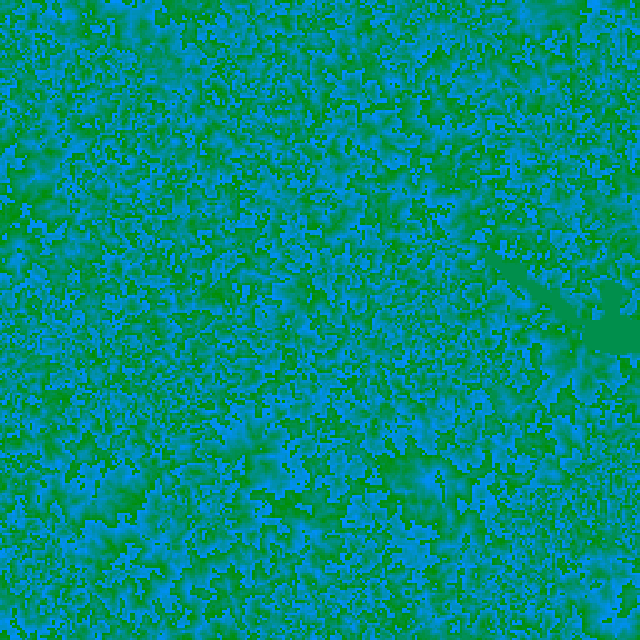
Give the GLSL for this texture, as a WebGL 1 fragment shader.

```glsl
precision highp float;
// Eroded terrain heights, wrapped into a repeating green to blue ramp, with a flat lake.
uniform vec2 u_resolution;

#define GRID 256.0          // height samples across the canvas
#define HILL_FREQ 5.0       // broad hills across the canvas
#define HILL_HEIGHT 2.3     // colour cycles per hill
#define GULLY_FREQ 19.0     // largest gullies across the canvas
#define GULLY_DEPTH 0.55    // colour cycles per gully
#define GRAIN_FREQ 95.0
#define GRAIN_HEIGHT 0.38
#define LAKE_LEVEL 0.30     // position of the lake on the ramp
#define LOW_COLOR vec3(0.0, 0.56, 0.0)
#define HIGH_COLOR vec3(0.0, 0.56, 1.0)

const float TAU = 6.2831853;

vec2 hash22(vec2 p) {
  vec3 q = fract(p.xyx * vec3(0.1031, 0.1030, 0.0973));
  q += dot(q, q.yzx + 33.33);
  return fract((q.xx + q.yz) * q.zy);
}

vec2 cornerGradient(vec2 cell) {
  return hash22(cell + 71.0) * 2.0 - 1.0;
}

// Gradient noise: x is the value, yz its slope.
vec3 noiseSlope(vec2 p) {
  vec2 i = floor(p), f = fract(p);
  vec2 u = f * f * f * (f * (f * 6.0 - 15.0) + 10.0);
  vec2 du = 30.0 * f * f * (f * (f - 2.0) + 1.0);
  vec2 ga = cornerGradient(i);
  vec2 gb = cornerGradient(i + vec2(1.0, 0.0));
  vec2 gc = cornerGradient(i + vec2(0.0, 1.0));
  vec2 gd = cornerGradient(i + 1.0);
  float a = dot(ga, f);
  float b = dot(gb, f - vec2(1.0, 0.0));
  float c = dot(gc, f - vec2(0.0, 1.0));
  float d = dot(gd, f - 1.0);
  float k = a - b - c + d;
  float value = a + u.x * (b - a) + u.y * (c - a) + u.x * u.y * k;
  vec2 slope = mix(mix(ga, gb, u.x), mix(gc, gd, u.x), u.y)
             + du * (vec2(b, c) - a + u.yx * k);
  return vec3(value, slope);
}

// Waves running across 'dir', blended between jittered cells.
vec3 gullies(vec2 p, vec2 dir) {
  vec2 i = floor(p), f = fract(p);
  vec3 sum = vec3(0.0);
  float total = 0.0;
  for (int y = -1; y <= 1; y++) {
    for (int x = -1; x <= 1; x++) {
      vec2 g = vec2(float(x), float(y));
      vec2 d = f - g - hash22(i + g + 19.0);
      float weight = exp(-3.0 * dot(d, d));
      float phase = dot(d, dir) * TAU;
      sum += weight * vec3(cos(phase), -sin(phase) * TAU * dir);
      total += weight;
    }
  }
  return sum / total;
}

// Hills, then branching gullies that follow the slope, then grain.
float terrain(vec2 p) {
  vec3 land = vec3(0.0);
  float freq = HILL_FREQ, amp = HILL_HEIGHT;
  for (int i = 0; i < 3; i++) {
    land += noiseSlope(p * freq + 13.7 * float(i)) * amp * vec3(1.0, freq, freq);
    freq *= 2.0;
    amp *= 0.45;
  }
  float relief = clamp(1.0 + 1.2 * noiseSlope(p * 5.0 + 47.3).x, 0.6, 1.5);
  freq = GULLY_FREQ;
  amp = GULLY_DEPTH * relief;
  for (int i = 0; i < 3; i++) {
    vec2 across = vec2(land.z, -land.y);
    across /= sqrt(dot(across, across) + 25.0);
    land += gullies(p * freq + 5.3 * float(i), across) * amp * vec3(1.0, freq, freq);
    freq *= 1.9;
    amp *= 0.5;
  }
  return land.x + GRAIN_HEIGHT * relief * noiseSlope(p * GRAIN_FREQ).x;
}

float segment(vec2 p, vec2 a, vec2 b) {
  vec2 ab = b - a;
  return length(p - a - ab * clamp(dot(p - a, ab) / dot(ab, ab), 0.0, 1.0));
}

// Signed distance to the ragged lake and its narrow inlet.
float lake(vec2 p) {
  float inlet = segment(p, vec2(0.77, 0.595), vec2(0.92, 0.49)) - 0.011;
  float basin = segment(p, vec2(0.935, 0.475), vec2(1.03, 0.475)) - 0.024;
  float arm = segment(p, vec2(0.957, 0.48), vec2(0.957, 0.54)) - 0.018;
  float ragged = 0.018 * noiseSlope(p * 28.0).x + 0.012 * noiseSlope(p * 70.0).x;
  return min(inlet, min(basin, arm)) + ragged;
}

void main() {
  vec2 uv = gl_FragCoord.xy / u_resolution;
  vec2 p = (floor(uv * GRID) + 0.5) / GRID;
  float level = fract(terrain(p));
  float shore = smoothstep(-0.5, 0.5, lake(p) * GRID);
  level = mix(LAKE_LEVEL, level, shore);
  gl_FragColor = vec4(mix(LOW_COLOR, HIGH_COLOR, level), 1.0);
}
```
